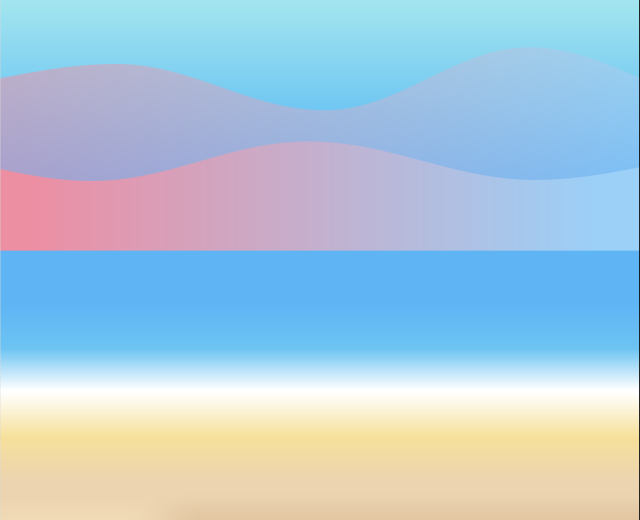
Give the GLSL for this background, as a WebGL 2 fragment shader.

```glsl
#version 300 es
precision highp float;

uniform vec2 u_resolution;
out vec4 outColor;

#define HORIZON 0.518
#define SKY_TOP vec3(0.64, 0.90, 0.935)
#define SKY_LOW vec3(0.44, 0.78, 0.95)
#define PINK vec3(0.927, 0.56, 0.64)
#define PALE_BLUE vec3(0.61, 0.815, 0.97)
#define SEA_DEEP vec3(0.374, 0.708, 0.957)
#define SEA_SHALLOW vec3(0.425, 0.768, 0.95)
#define SAND_GOLD vec3(0.965, 0.878, 0.608)
#define SAND_DRY vec3(0.925, 0.83, 0.69)
#define SAND_SHADE vec3(0.885, 0.78, 0.635)
#define EDGE_WIDTH 0.0014

// Smooth ridge through alternating troughs and crests (x, height)
float ridge(float x, vec2 knots[5]) {
  float h = knots[0].y;
  for (int i = 0; i < 4; i++) {
    float s = clamp((x - knots[i].x) / (knots[i + 1].x - knots[i].x), 0.0, 1.0);
    h += (knots[i + 1].y - knots[i].y) * (0.5 - 0.5 * cos(3.14159 * s));
  }
  return h;
}

// Antialiased mask of everything below a signed height
float below(float d) {
  return clamp(0.5 - d / max(fwidth(d), 1e-5), 0.0, 1.0);
}

// Linear ramp from 0 at a to 1 at b
float ramp(float a, float b, float v) {
  return clamp((v - a) / (b - a), 0.0, 1.0);
}

// Sea, foam and sand stacked as one vertical gradient
vec3 beach(vec2 p) {
  vec3 c = mix(SEA_DEEP, SEA_SHALLOW, ramp(0.415, 0.33, p.y));
  c = mix(c, vec3(1.0), ramp(0.33, 0.25, p.y));
  c = mix(c, SAND_GOLD, ramp(0.246, 0.159, p.y));
  c = mix(c, SAND_DRY, ramp(0.159, 0.074, p.y));
  vec3 shore = mix(vec3(0.94, 0.85, 0.71), SAND_SHADE, smoothstep(0.2, 0.32, p.x));
  return mix(c, shore, smoothstep(0.055, 0.0, p.y));
}

void main() {
  vec2 p = gl_FragCoord.xy / u_resolution;

  // Sky
  vec3 color = mix(SKY_LOW, SKY_TOP, ramp(0.79, 1.0, p.y));

  // Far hill, tinted across and darkening downward
  float far = ridge(p.x, vec2[5](vec2(-0.169, 0.825), vec2(0.182, 0.877),
    vec2(0.508, 0.788), vec2(0.827, 0.909), vec2(1.172, 0.792)));
  vec3 hillTop = mix(vec3(0.75, 0.695, 0.785), vec3(0.61, 0.82, 0.94), p.x);
  vec3 hillLow = mix(vec3(0.66, 0.63, 0.80), vec3(0.49, 0.75, 0.96), p.x);
  color = mix(color, mix(hillLow, hillTop, ramp(0.66, 0.9, p.y)), below(p.y - far));

  // Near hill, pink to pale blue
  float near = ridge(p.x, vec2[5](vec2(-0.169, 0.705), vec2(0.143, 0.652),
    vec2(0.482, 0.728), vec2(0.836, 0.654), vec2(1.172, 0.705)));
  color = mix(color, mix(PINK, PALE_BLUE, ramp(0.05, 0.93, p.x)), below(p.y - near));

  // Water and shore
  color = mix(color, beach(p), below(p.y - HORIZON));

  // Pale left rim and dark right rim
  color = mix(color, vec3(0.85), 0.4 * below(p.x - EDGE_WIDTH));
  color = mix(color, vec3(0.06), below(1.0 - EDGE_WIDTH - p.x));

  outColor = vec4(color, 1.0);
}
```
